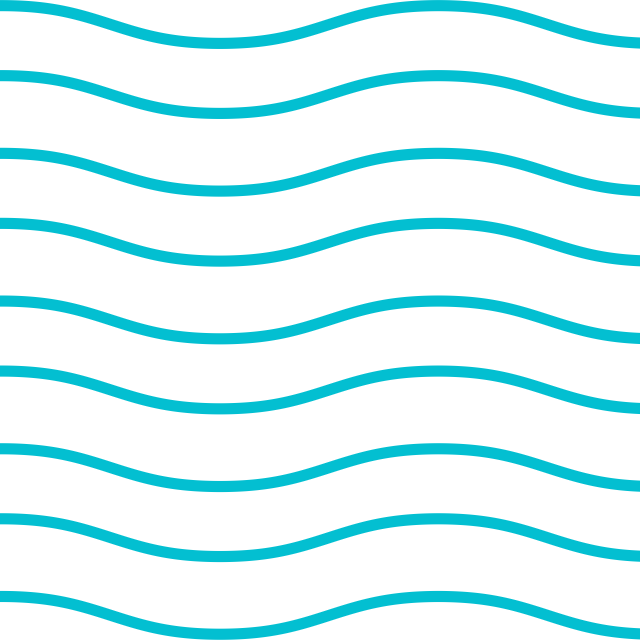
This pattern is drawn by a Shadertoy shader. Its source:

```glsl
// Evenly thick turquoise wave lines in alternating spacing on white.

const float TAU = 6.2831853;
const vec3 PAPER = vec3(1.0);
const vec3 TURQUOISE = vec3(0.01, 0.75, 0.82);

const float WAVELENGTH = 0.6823;
const float CREST_X = 0.0026;
const float AMPLITUDE = 0.0295;
const float FULLNESS = 0.045;      // third harmonic, broadens crests and troughs
const float FIRST_LINE = 0.0383;   // mean depth of the top line
const float PAIR_PERIOD = 0.2308;
const float PAIR_GAP = 0.1094;     // spacing inside a pair of lines
const float LINE_WIDTH = 0.0174;

// Wave height and its slope along x
vec2 waveHeightSlope(float x, float wavelength, float amplitude, float fullness) {
    float k = TAU / wavelength;
    float t = k * x;
    float height = (1.0 + fullness) * cos(t) - fullness * cos(3.0 * t);
    float slope = -(1.0 + fullness) * sin(t) + 3.0 * fullness * sin(3.0 * t);
    return amplitude * vec2(height, k * slope);
}

// Distance to the nearest line of a repeating pair
float pairDistance(float depth, float period, float gap) {
    float d = mod(depth, period);
    return min(min(d, period - d), abs(d - gap));
}

// Antialiased coverage of a stroke
float stroke(float dist, float width, float pixel) {
    return clamp(0.5 + (0.5 * width - dist) / pixel, 0.0, 1.0);
}

void mainImage(out vec4 fragColor, in vec2 fragCoord) {
    vec2 uv = fragCoord / iResolution.y;
    float pixel = 1.0 / iResolution.y;

    // Straighten the waves, then measure across the stroke
    vec2 wave = waveHeightSlope(uv.x - CREST_X, WAVELENGTH, AMPLITUDE, FULLNESS);
    float depth = 1.0 - uv.y + wave.x - FIRST_LINE;
    float dist = pairDistance(depth, PAIR_PERIOD, PAIR_GAP) / sqrt(1.0 + wave.y * wave.y);

    vec3 color = mix(PAPER, TURQUOISE, stroke(dist, LINE_WIDTH, pixel));
    fragColor = vec4(color, 1.0);
}
```
